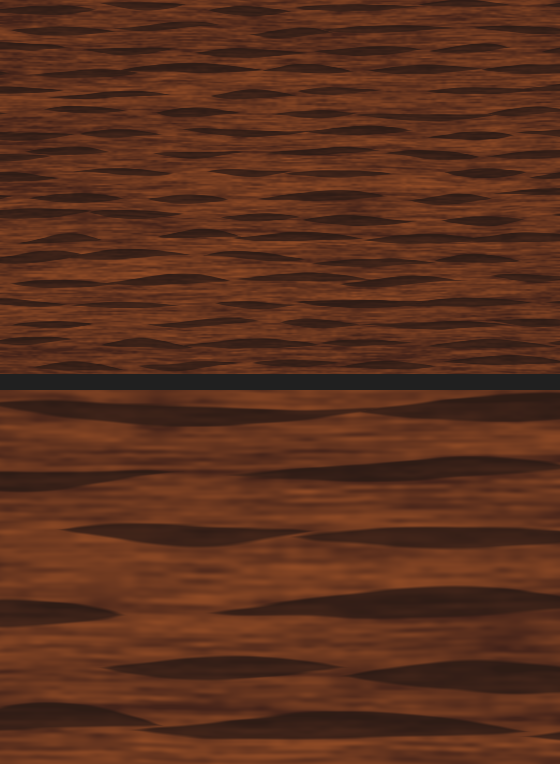
Top, the full canvas; bottom, a detail of the centre.
Write a Shadertoy shader that draws this texture.

```glsl
// Reddish brown wood with long, dark, tapering flecks lying along the grain.
// Flecks are jittered lens shapes on a staggered grid; the grain is stretched
// value noise that bends with the same slow warp as the flecks.

const vec3 WOOD_DEEP   = vec3(0.305, 0.158, 0.106);
const vec3 WOOD_LIGHT  = vec3(0.510, 0.265, 0.138);
const vec3 FLECK_DARK  = vec3(0.180, 0.108, 0.084);
const vec3 FLECK_LIGHT = vec3(0.275, 0.152, 0.104);

const vec2  CELL          = vec2(0.31, 0.056);    // fleck spacing, canvas heights
const vec2  JITTER        = vec2(0.11, 0.018);    // scatter of fleck centres
const vec2  HALF_LENGTH   = vec2(0.120, 0.230);   // shortest, longest
const vec2  HALF_WIDTH    = vec2(0.0090, 0.0135); // thinnest, thickest
const float TAPER         = 1.45;
const float BEND          = 0.006;
const float EDGE_SOFTNESS = 0.0016;
const float WARP          = 0.012;

float hash(vec2 p) {
    vec3 q = fract(vec3(p.xyx) * 0.1031);
    q += dot(q, q.yzx + 33.33);
    return fract((q.x + q.y) * q.z);
}

float noise(vec2 p) {
    vec2 i = floor(p), f = fract(p);
    f = f * f * (3.0 - 2.0 * f);
    return mix(mix(hash(i), hash(i + vec2(1, 0)), f.x),
               mix(hash(i + vec2(0, 1)), hash(i + vec2(1, 1)), f.x), f.y);
}

// x: signed distance across the nearest fleck, y: height within it, -1 to 1
vec2 nearestFleck(vec2 p) {
    vec2 nearest = vec2(1.0, 0.0);
    float baseRow = floor(p.y / CELL.y);
    for (int j = -1; j <= 1; j++) {
        float row = baseRow + float(j);
        float shift = 0.5 * row + 0.25 * hash(vec2(row, 71.0));
        float baseColumn = floor(p.x / CELL.x - shift);
        for (int i = -1; i <= 1; i++) {
            vec2 id = vec2(baseColumn + float(i), row) + 40.0;
            vec2 scatter = vec2(hash(id), hash(id + 17.3)) - 0.5;
            vec2 centre = (vec2(id.x - 40.0 + shift, row) + 0.5) * CELL + JITTER * scatter;
            float size = hash(id + 31.7);
            float halfLength = mix(HALF_LENGTH.x, HALF_LENGTH.y, size * size);
            float halfWidth = mix(HALF_WIDTH.x, HALF_WIDTH.y, hash(id + 53.1));

            // Off-centre belly, thin pointed ends and a gently curved spine
            vec2 d = p - centre;
            float u = clamp(d.x / halfLength, -1.0, 1.0);
            float skew = 0.35 * (hash(id + 77.9) - 0.5);
            float belly = u + skew * (1.0 - u * u);
            float width = halfWidth * pow(max(1.0 - belly * belly, 0.0), TAPER);
            float curve = 2.0 * hash(id + 91.3) - 1.0;
            d.y -= BEND * curve * sin(2.6 * u + 5.0 * size);

            float beyond = max(abs(d.x) - halfLength, 0.0);
            float dist = abs(d.y) - width + beyond + 0.002 * smoothstep(0.75, 1.0, abs(u));
            if (dist < nearest.x)
                nearest = vec2(dist, clamp(d.y / max(width, 0.001), -1.0, 1.0));
        }
    }
    return nearest;
}

void mainImage(out vec4 fragColor, in vec2 fragCoord) {
    vec2 p = fragCoord / iResolution.y;
    vec2 uv = fragCoord / iResolution.xy;

    // Slow wander shared by grain and flecks
    vec2 q = p;
    q.y += WARP * (noise(p * vec2(4.0, 9.0)) - 0.5);
    q.y += 0.25 * WARP * (noise(p * vec2(13.0, 30.0) + 8.0) - 0.5);

    // Grain from broad bands to hair-thin fibres
    float bands  = noise(q * vec2(3.0, 34.0) + 3.0) - 0.5;
    float streak = noise(q * vec2(9.0, 115.0) + 19.0) - 0.5;
    float fibre  = noise(q * vec2(22.0, 250.0) + 47.0) - 0.5;
    float speck  = noise(q * vec2(75.0, 210.0) + 83.0) - 0.5;
    float grain = 0.60 * streak + 0.75 * fibre + 0.35 * speck;

    vec2 fleck = nearestFleck(q);
    float dist = fleck.x + 0.0016 * fibre + 0.0012 * streak;

    // Wood, shaded slightly beside flecks and toward the canvas border
    float shade = 0.14 * exp(-max(dist, 0.0) / 0.004);
    vec2 border = 2.0 * uv - 1.0;
    float vignette = 0.22 * smoothstep(0.6, 1.0, abs(border.y))
                   + 0.10 * smoothstep(0.6, 1.0, abs(border.x));
    float tone = 0.53 + 0.50 * bands + grain - shade - vignette;
    vec3 color = mix(WOOD_DEEP, WOOD_LIGHT, clamp(tone, -0.2, 1.25));

    // Flecks, darkest along the upper rim
    float rim = smoothstep(-0.2, 1.0, fleck.y);
    float inner = clamp(0.50 + 0.75 * grain - 0.35 * rim, 0.0, 1.0);
    vec3 fleckColor = mix(FLECK_DARK, FLECK_LIGHT, inner);
    float soft = max(EDGE_SOFTNESS, 0.6 / iResolution.y);
    color = mix(color, fleckColor, 1.0 - smoothstep(-soft, soft, dist));

    fragColor = vec4(color, 1.0);
}
```
